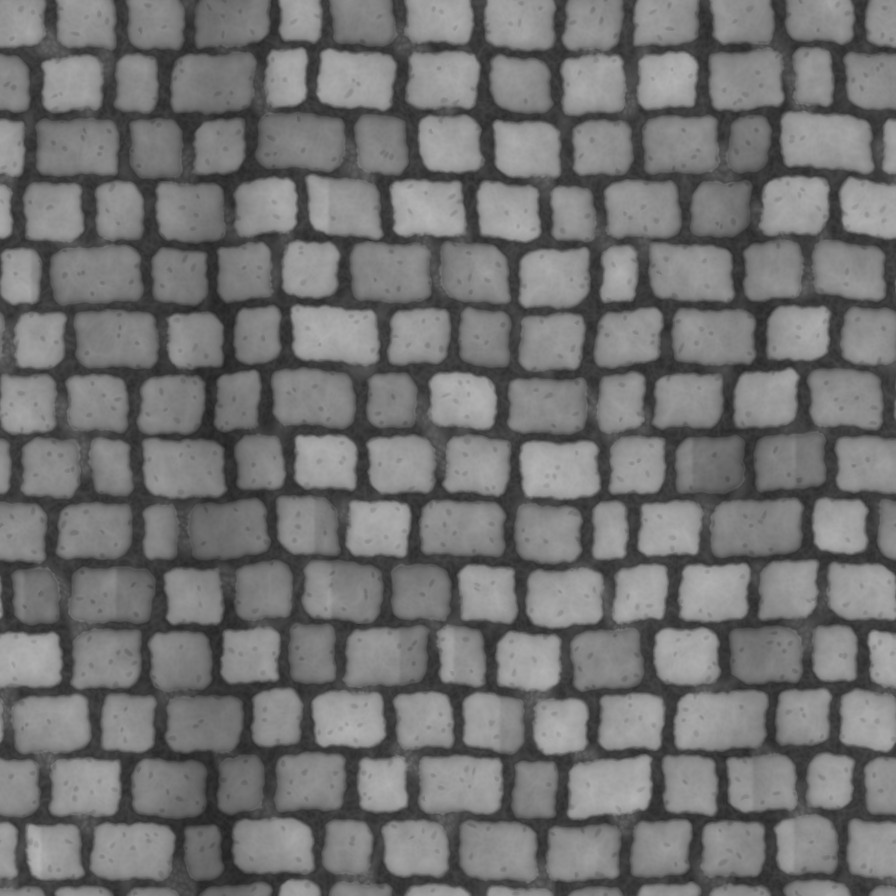
Write a three.js fragment shader that draws this texture.

```glsl
// Tiling wall of rough grey cobbles: 14 staggered courses of 12 uneven stones in dark mortar.
varying vec2 vUv;

const float TAU = 6.2831853;
const vec2 GRID = vec2(12.0, 14.0);
const vec2 JOINT = vec2(0.0068, 0.0047);   // half widths of the joints
const float COURSE_SHIFT = 0.227;

const float MORTAR_DEEP = 0.235;
const float MORTAR_PALE = 0.36;
const float STONE_DARK = 0.50;
const float STONE_PALE = 0.665;

float hash(vec2 p, float seed) {
  vec3 q = fract(vec3(p.xyx + seed * 7.31) * vec3(0.1031, 0.1030, 0.0973));
  q += dot(q, q.yzx + 33.33);
  return fract((q.x + q.y) * q.z);
}

// Wrapping cellular noise: x = distance to nearest point, y = its random id.
vec2 cellular(vec2 uv, float n) {
  vec2 p = uv * n;
  vec2 base = floor(p);
  vec2 best = vec2(9.0, 0.0);
  for (int j = -1; j <= 1; j++) {
    for (int i = -1; i <= 1; i++) {
      vec2 cell = base + vec2(float(i), float(j));
      vec2 key = mod(cell, n);
      vec2 point = cell + vec2(hash(key, 1.0), hash(key, 2.0));
      float d = length(p - point);
      if (d < best.x) best = vec2(d, hash(key, 3.0));
    }
  }
  return best;
}

// Layered sines; whole frequencies keep it periodic.
float waves(vec2 uv, float f, float phase) {
  vec2 a = TAU * f * uv;
  return (sin(a.x + 2.0 * sin(a.y + phase))
        + sin(a.y - a.x + 1.7 * sin(2.0 * a.x + phase))
        + 0.5 * sin(3.0 * a.x + 2.0 * a.y)) / 2.5;
}

// Soft vertical stain that wraps across the canvas.
float stain(float x, float center, float sharpness) {
  return pow(0.5 + 0.5 * cos(TAU * (x - center)), sharpness);
}

// Uneven position of the joint left of a stone, in columns.
float jointAt(float column, float row) {
  return column + 0.42 * (hash(vec2(mod(column, GRID.x), row), 4.0) - 0.5);
}

float roundedBox(vec2 p, vec2 halfSize, float radius) {
  vec2 q = abs(p) - halfSize + radius;
  return length(max(q, 0.0)) + min(max(q.x, q.y), 0.0) - radius;
}

// Distance to the stone outline, with slanted sides and wavy edges.
float stoneDistance(vec2 p, vec2 halfSize, vec2 id) {
  float phase = TAU * hash(id, 5.0);
  p.x += p.y * 0.22 * (hash(id, 6.0) - 0.5);
  p.y += p.x * 0.12 * (hash(id, 7.0) - 0.5);
  p += 0.0011 * sin(p.yx * vec2(150.0, 130.0) + phase);
  p += 0.0005 * sin(p.yx * vec2(410.0, 370.0) + phase * 3.0);
  vec2 shrink = 0.0026 * vec2(hash(id, 8.0), hash(id, 9.0));
  return roundedBox(p, halfSize - JOINT - shrink, mix(0.007, 0.015, hash(id, 10.0)));
}

// Stone face: own tone, tilted light, worn blotch and darker rim.
float stoneTone(vec2 p, vec2 halfSize, vec2 id, float d) {
  float tone = mix(STONE_DARK, STONE_PALE, hash(id, 11.0));
  float angle = TAU * hash(id, 12.0);
  tone += 0.03 * dot(p / halfSize, vec2(cos(angle), sin(angle)));
  vec2 spot = (vec2(hash(id, 13.0), hash(id, 14.0)) - 0.5) * halfSize;
  float blotch = exp(-dot(p - spot, p - spot) / 0.00016);
  tone += 0.08 * blotch * (hash(id, 15.0) - 0.4);
  float band = smoothstep(-0.003, 0.003, p.x - spot.x);
  tone -= 0.06 * band * step(0.88, hash(id, 16.0));
  return tone - 0.13 * exp(d / 0.0045);
}

void main() {
  // Stone cell
  vec2 g = vUv * GRID;
  g.y += 0.05 * sin(TAU * 2.0 * vUv.x) + 0.03 * sin(TAU * 5.0 * vUv.x + 1.0) - COURSE_SHIFT;
  float course = floor(g.y);
  float row = mod(course, GRID.y);
  g.x -= 0.5 * mod(row, 2.0) + 0.35 * hash(vec2(row, 3.0), 17.0);
  float column = floor(g.x);
  if (g.x < jointAt(column, row)) column -= 1.0;
  else if (g.x >= jointAt(column + 1.0, row)) column += 1.0;
  float left = jointAt(column, row);
  float right = jointAt(column + 1.0, row);
  vec2 id = vec2(mod(column, GRID.x), row);
  vec2 halfSize = 0.5 * vec2(right - left, 1.0) / GRID;
  vec2 p = (g - vec2(0.5 * (left + right), course + 0.5)) / GRID;

  // Grain shared by stone and mortar
  vec2 warped = vUv + 0.004 * vec2(waves(vUv, 9.0, 0.0), waves(vUv, 11.0, 2.0));
  float fine = cellular(warped, 150.0).x - 0.5;
  float medium = cellular(warped, 56.0).x - 0.5;
  vec2 pits = cellular(warped, 64.0);
  float pit = smoothstep(0.28, 0.08, pits.x) * step(0.68, pits.y);
  float crumbs = smoothstep(0.35, 0.9, waves(vUv, 5.0, 1.3));

  // Surfaces
  float d = stoneDistance(p, halfSize, id) + 0.0016 * fine + 0.0018 * medium;
  float stone = stoneTone(p, halfSize, id, min(d, 0.0));
  stone += 0.035 * medium + 0.03 * fine - 0.07 * pit + 0.015 * waves(vUv, 13.0, 0.6);
  float mortar = mix(MORTAR_PALE, MORTAR_DEEP, smoothstep(0.0, 0.0035, d));
  mortar += 0.07 * medium + 0.06 * fine + crumbs * (0.09 - 0.16 * fine);
  float shade = mix(stone, mortar, smoothstep(-0.0022, 0.0022, d));

  // Broad weathering
  shade *= 1.0 - 0.20 * stain(vUv.x, 0.24, 26.0) - 0.10 * stain(vUv.x, 0.84, 60.0);
  shade += 0.012 * waves(vUv, 2.0, 0.4);
  gl_FragColor = vec4(vec3(clamp(shade, 0.0, 1.0)), 1.0);
}
```
